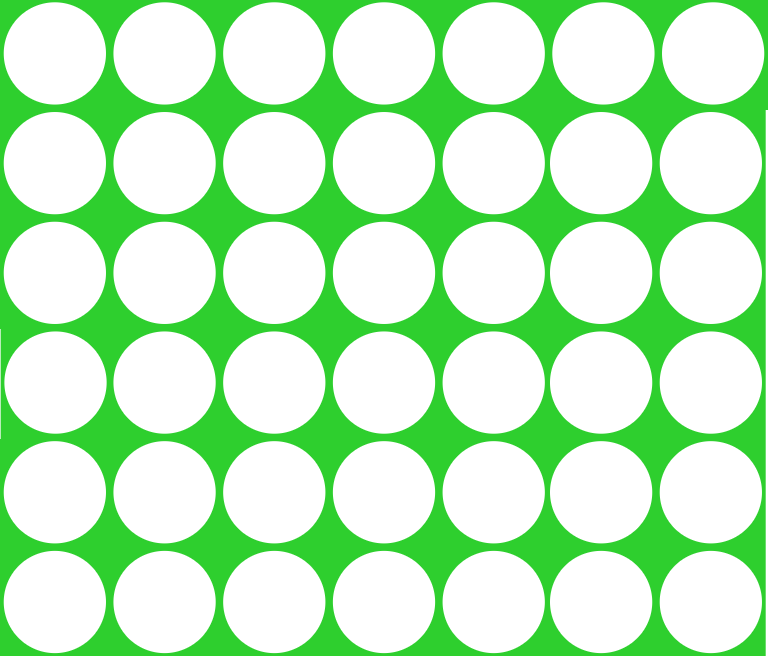
A Shadertoy shader for this pattern:

```glsl
// Green sheet of seven by six large white dots, with a few tiles slipped sideways.

const float COLUMNS = 7.0;
const float DOT_RADIUS = 0.466;
const vec2 DOT_CENTER = vec2(0.5, 0.487);   // within a tile, measured from its top left
const float RIGHT_SLIP = -0.021;
const float LEFT_SLIP = 0.006;
const vec3 GREEN = vec3(0.18, 0.81, 0.18);
const vec3 WHITE = vec3(1.0);

// Sideways offset of a tile: the last two columns below the top row,
// and the first tile of the fourth row.
float tileSlip(vec2 tile) {
    float right = step(COLUMNS - 2.5, tile.x) * step(0.5, tile.y);
    float left = step(tile.x, 0.5) * step(abs(tile.y - 3.0), 0.5);
    return RIGHT_SLIP * right + LEFT_SLIP * left;
}

float circleDistance(vec2 p, vec2 center, float radius) {
    return length(p - center) - radius;
}

// Positive inside the green sheet, flipped so the bare margin is negative.
float marginDistance(float x, float slip, float tileColumn) {
    float leftMargin = tileColumn < 0.5 ? x - slip : 1.0;
    float rightMargin = tileColumn > COLUMNS - 1.5 ? COLUMNS + slip - x : 1.0;
    return min(leftMargin, rightMargin);
}

float coverage(float signedDistance, float pixelSize) {
    return clamp(0.5 - signedDistance / pixelSize, 0.0, 1.0);
}

void mainImage(out vec4 fragColor, in vec2 fragCoord) {
    // One unit per tile, counted from the top left
    float pixelSize = COLUMNS / iResolution.x;
    vec2 p = vec2(fragCoord.x, iResolution.y - fragCoord.y) * pixelSize;
    vec2 tile = floor(p);
    float slip = tileSlip(tile);

    // White dots and the bare slivers left by slipped edge tiles
    vec2 local = p - tile - vec2(slip, 0.0);
    float dotShape = circleDistance(local, DOT_CENTER, DOT_RADIUS);
    float margin = marginDistance(p.x, slip, tile.x);
    float white = coverage(min(dotShape, margin), pixelSize);

    fragColor = vec4(mix(GREEN, WHITE, white), 1.0);
}
```
